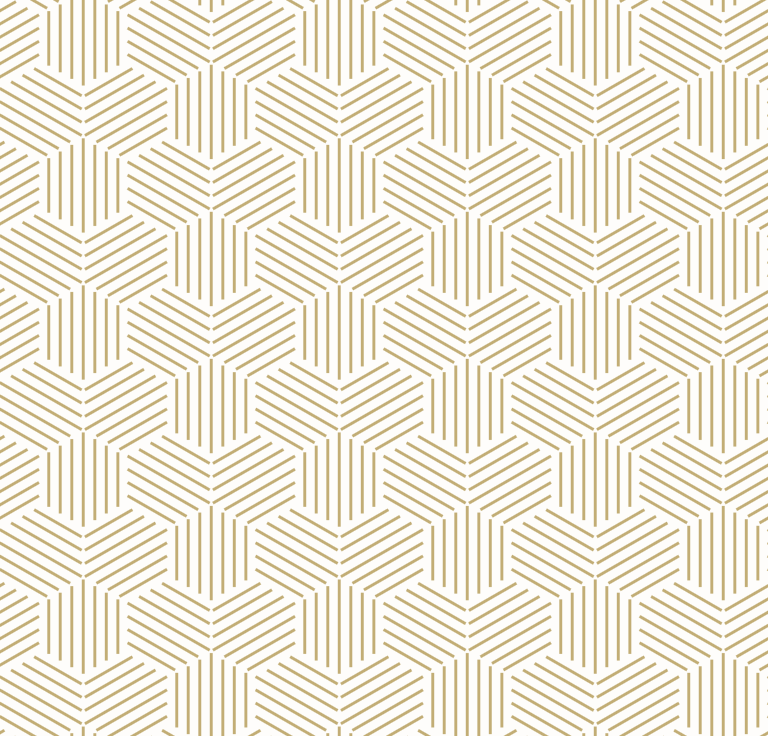
Give the GLSL for this pattern, as a Shadertoy shader.

```glsl
const float HEXES_ACROSS = 9.0;               // three motifs of three hexagons each
const float ROW_SQUASH = 1.005;               // rows sit slightly closer than regular
const vec2 PATTERN_SHIFT = vec2(-0.524, 0.418);
const float LINE_PITCH = 0.135;               // lengths below are in hexagon widths
const float LINE_WIDTH = 0.034;
const float LINES_PER_SIDE = 3.0;             // lines on each side of the middle one
const float END_GAP = 0.022;
const float SOFTNESS = 1.15;                  // edge blur in pixels
const vec3 PAPER = vec3(0.996, 0.992, 0.984);
const vec3 GOLD = vec3(0.760, 0.680, 0.460);

const float SQRT3 = 1.7320508;
const float PI = 3.1415927;

// Centre of the nearest pointy-top hexagon of unit width
vec2 hexCenter(vec2 p) {
    vec2 cell = vec2(1.0, SQRT3);
    vec2 even = floor(p / cell + 0.5) * cell;
    vec2 odd = (floor(p / cell) + 0.5) * cell;
    vec2 toEven = p - even;
    vec2 toOdd = p - odd;
    return dot(toEven, toEven) < dot(toOdd, toOdd) ? even : odd;
}

// Stripe direction of a hexagon: 0, 1 or 2 turns of 60 degrees
float hexTurn(vec2 center) {
    float row = floor(center.y * 2.0 / SQRT3 + 0.5);
    float column = floor(center.x - 0.5 * row + 0.5);
    return mod(column - row, 3.0);
}

float coverage(float dist, float blur) {
    return clamp(0.5 - dist / blur, 0.0, 1.0);
}

// Parallel lines trimmed to the outline of the hexagon
float stripes(vec2 local, float blur) {
    float index = clamp(floor(local.x / LINE_PITCH + 0.5), -LINES_PER_SIDE, LINES_PER_SIDE);
    float lineX = index * LINE_PITCH;
    float halfLength = (1.0 - abs(lineX)) / SQRT3 - END_GAP;
    float side = abs(local.x - lineX) - 0.5 * LINE_WIDTH;
    float end = abs(local.y) - halfLength;
    return coverage(side, blur) * coverage(end, blur);
}

void mainImage(out vec4 fragColor, in vec2 fragCoord) {
    float scale = HEXES_ACROSS / iResolution.x;
    vec2 p = (fragCoord - 0.5 * iResolution.xy) * scale;
    p.y *= ROW_SQUASH;
    p -= PATTERN_SHIFT;

    // Turn each hexagon so that its stripes run along the local y axis
    vec2 center = hexCenter(p);
    float angle = hexTurn(center) * PI / 3.0;
    vec2 across = vec2(cos(angle), sin(angle));
    vec2 along = vec2(-across.y, across.x);
    vec2 offset = p - center;
    vec2 local = vec2(dot(offset, across), dot(offset, along));

    float ink = stripes(local, SOFTNESS * scale);
    fragColor = vec4(mix(PAPER, GOLD, ink), 1.0);
}
```
